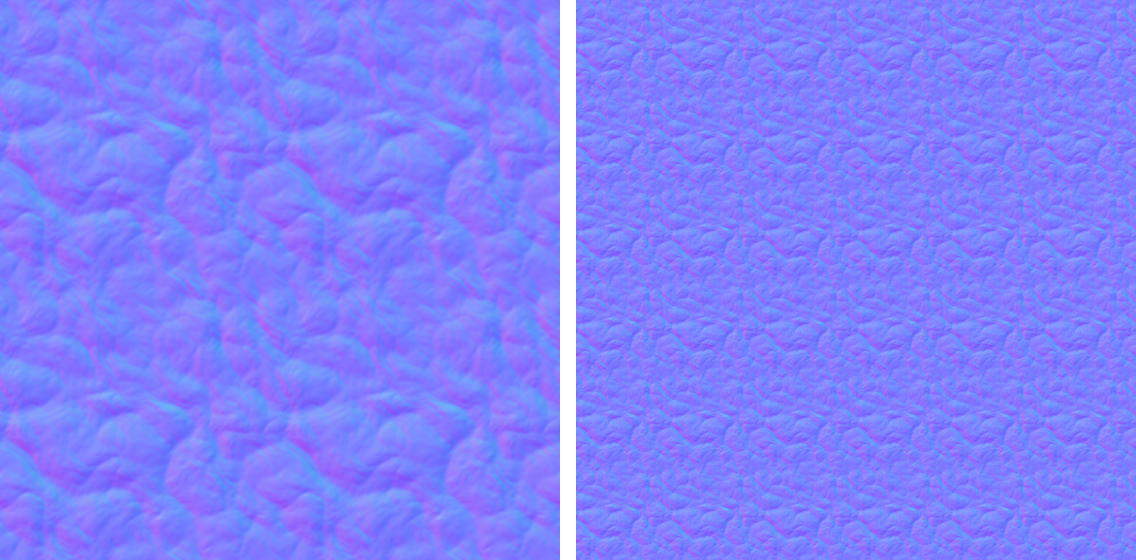
Left, the tile; right, the same tile 3 across and 3 down.
Reproduce this texture map procedurally as a three.js fragment shader.

```glsl
// Tileable normal map of soft, wrinkled lumps parted by slanting creases.

#define REPEATS 2.0     // whole tiles across the canvas
#define OCTAVES 4       // layers of lumps, each half the size of the last
#define GAIN 0.9        // steepness of each layer against the one before
#define WARP 0.042      // bending of the lumps, in tiles
#define CREASE 0.055    // softness of the creases
#define PLUMP 0.55      // lower values flatten the tops of the lumps
#define STRENGTH 0.032  // depth of the relief
#define STEP 0.005      // sampling distance of the slope, in tiles

varying vec2 vUv;

// Lattice: whole-number skew of the tile, with CELLS nodes per tile.
const mat2 SKEW = mat2(4.0, 1.0, 0.0, 4.0);
const mat2 UNSKEW = mat2(4.0, -1.0, 0.0, 4.0);
const float CELLS = 16.0;

vec2 hash22(vec2 p) {
  vec3 q = fract(p.xyx * vec3(0.1031, 0.1030, 0.0973));
  q += dot(q, q.yzx + 33.33);
  return fract((q.xx + q.yz) * q.zy);
}

// Contribution of one lattice node; its id wraps with the tile.
float nodeSlope(vec2 node, vec2 offset, float scale, float seed) {
  vec2 id = floor(mod(UNSKEW * node + 0.5, CELLS * scale));
  vec2 direction = hash22(id + seed * 37.0) - 0.5;
  return dot(normalize(direction + 0.0001), offset);
}

// Gradient noise on the skewed lattice, periodic over one tile.
float tileNoise(vec2 p, float scale, float seed) {
  vec2 q = SKEW * p * scale + seed * vec2(0.37, 0.61);
  vec2 c = floor(q);
  vec2 f = q - c;
  vec2 u = f * f * f * (f * (f * 6.0 - 15.0) + 10.0);
  vec2 e = vec2(1.0, 0.0);
  float low = mix(nodeSlope(c, f, scale, seed),
                  nodeSlope(c + e.xy, f - e.xy, scale, seed), u.x);
  float high = mix(nodeSlope(c + e.yx, f - e.yx, scale, seed),
                   nodeSlope(c + e.xx, f - e.xx, scale, seed), u.x);
  return mix(low, high, u.y);
}

vec2 bend(vec2 p) {
  vec2 broad = vec2(tileNoise(p, 1.0, 11.0), tileNoise(p, 1.0, 12.0));
  vec2 fine = vec2(tileNoise(p, 2.0, 13.0), tileNoise(p, 2.0, 14.0));
  return p + WARP * (broad + 0.5 * fine);
}

// Sum of puffed layers, each folded into lumps with rounded creases.
float height(vec2 p) {
  p = bend(p);
  float sum = 0.0;
  float scale = 1.0;
  float steepness = 1.0;
  float k = CREASE;
  for (int i = 0; i < OCTAVES; i++) {
    float n = tileNoise(p, scale, float(i) + 1.0);
    float fold = sqrt(n * n + k * k);
    sum += steepness / scale * fold / (fold + PLUMP);
    scale *= 2.0;
    steepness *= GAIN;
    k *= 1.5;
  }
  return sum;
}

void main() {
  vec2 p = vUv * REPEATS;
  vec2 e = vec2(STEP, 0.0);
  vec2 slope = vec2(height(p + e.xy) - height(p - e.xy),
                    height(p + e.yx) - height(p - e.yx)) / (2.0 * STEP);

  // Red rises to the right, green faces up.
  vec3 normal = normalize(vec3(vec2(1.0, -1.0) * slope * STRENGTH, 1.0));
  gl_FragColor = vec4(normal * 0.5 + 0.5, 1.0);
}
```
